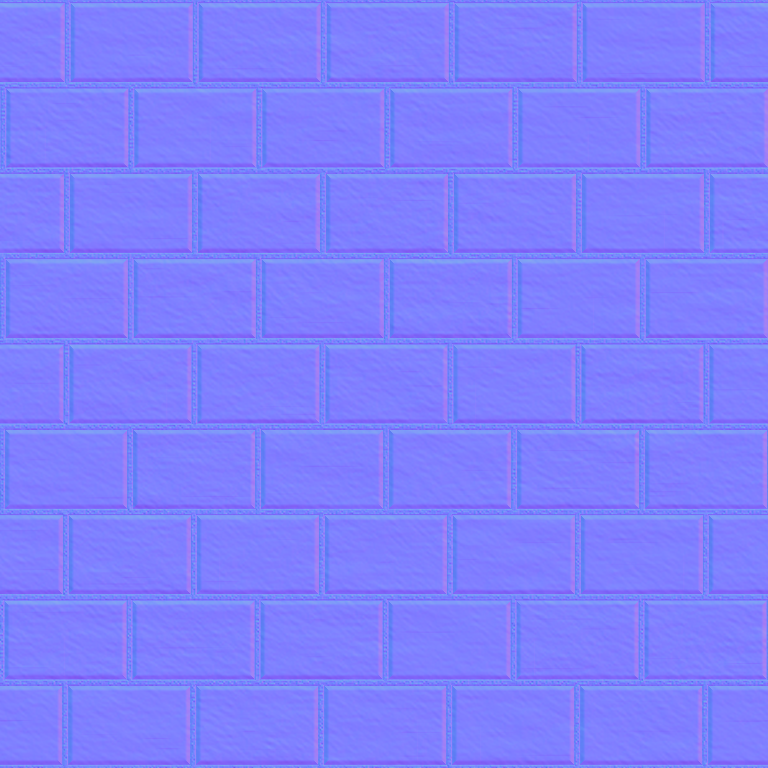
A WebGL 2 fragment shader for this texture map:

```glsl
#version 300 es
precision highp float;
// Normal map of a running-bond wall: bevelled stone blocks with rough faces and grainy mortar.

uniform vec2 u_resolution;
out vec4 fragColor;

const vec2  BLOCKS = vec2(6.0, 9.0);          // repeats across and down
const vec2  JOINT = vec2(0.0078, 0.0084);     // mortar width
const float BEVEL = 0.0075;                   // width of the sloped rim
const vec2  BEVEL_TILT = vec2(0.26, 0.22);
const float LIP = 0.0019;                     // groove line around each block
const float LIP_TILT = 0.2;
const float FIRST_JOINT = 0.0048;
const float ROW_DRIFT = 0.0004;               // sideways creep per row
const float FACE_DEPTH = 0.00055;
const float MORTAR_DEPTH = 0.0005;
const vec2  MORTAR_LEAN = vec2(-0.07, 0.04);
const float BLUE_FALLOFF = 2.3;               // how fast slopes lose blue
const int   SCRATCHES = 3;
const float SCRATCH_TILT = 0.09;
const float SCRATCH_WIDTH = 0.0009;
const float STEP = 0.001;                     // slope sampling distance

float hash(vec2 p) {
    return fract(sin(dot(p, vec2(127.1, 311.7))) * 43758.5453);
}

// Value noise that wraps after freq cells
float noise(vec2 uv, vec2 freq) {
    vec2 p = uv * freq;
    vec2 cell = floor(p);
    vec2 f = fract(p);
    f = f * f * (3.0 - 2.0 * f);
    vec2 a = mod(cell, freq);
    vec2 b = mod(cell + 1.0, freq);
    return mix(mix(hash(a), hash(vec2(b.x, a.y)), f.x),
               mix(hash(vec2(a.x, b.y)), hash(b), f.x), f.y);
}

// Stretched layers, a gentle diagonal grain and fine grit
float faceHeight(vec2 uv) {
    vec2 sheared = vec2(uv.x, uv.y + 0.5 * uv.x);
    return 1.4 * noise(uv, vec2(16.0, 48.0))
         + 0.35 * noise(uv, vec2(60.0, 200.0))
         + 0.45 * noise(sheared, vec2(100.0, 180.0))
         + 0.15 * noise(uv, vec2(300.0));
}

float mortarHeight(vec2 uv) {
    return noise(uv, vec2(384.0)) + 0.3 * noise(uv, vec2(200.0));
}

vec2 faceSlope(vec2 uv) {
    float h = faceHeight(uv);
    return vec2(h - faceHeight(uv + vec2(STEP, 0.0)),
                h - faceHeight(uv + vec2(0.0, STEP))) / STEP;
}

vec2 mortarSlope(vec2 uv) {
    float h = mortarHeight(uv);
    return vec2(h - mortarHeight(uv + vec2(STEP, 0.0)),
                h - mortarHeight(uv + vec2(0.0, STEP))) / STEP;
}

// Fine horizontal scratches and an occasional faint upright crack
vec2 scratchSlope(vec2 p, vec2 size, vec2 id) {
    vec2 slope = vec2(0.0);
    for (int i = 0; i < SCRATCHES; i++) {
        vec2 seed = id + 17.0 * float(i + 1);
        vec2 centre = (vec2(hash(seed), hash(seed + 3.7)) - 0.5) * size * 0.8;
        float halfLength = mix(0.1, 0.4, hash(seed + 8.1)) * size.x;
        vec2 offset = p - centre;
        float line = exp(-pow(abs(offset.y) / SCRATCH_WIDTH, 2.0));
        float ends = 1.0 - smoothstep(0.3 * halfLength, halfLength, abs(offset.x));
        slope.y -= line * ends * hash(seed + 5.3);
    }
    float crackX = (hash(id + 61.0) - 0.5) * size.x * 0.8;
    float crack = exp(-pow(abs(p.x - crackX) / SCRATCH_WIDTH, 2.0));
    float crackFade = 1.0 - smoothstep(-0.2, 0.2, p.y / size.y);
    slope.x += 0.5 * crack * step(0.7, hash(id + 73.0)) * crackFade;
    return slope * SCRATCH_TILT;
}

void main() {
    vec2 uv = gl_FragCoord.xy / u_resolution;
    float aa = 1.0 / min(u_resolution.x, u_resolution.y);

    // Block layout, rows counted from the top
    float row = BLOCKS.y - 1.0 - floor(uv.y * BLOCKS.y);
    float stagger = 0.5 * (1.0 - mod(row, 2.0));
    float start = FIRST_JOINT - ROW_DRIFT * row;
    vec2 grid = vec2((uv.x - start) * BLOCKS.x - stagger, uv.y * BLOCKS.y);
    vec2 id = vec2(mod(floor(grid.x), BLOCKS.x), row);
    vec2 p = (fract(grid) - 0.5) / BLOCKS;
    vec2 size = 1.0 / BLOCKS - JOINT;

    // Distance inside the block and direction of its nearest side
    vec2 q = abs(p) - 0.5 * size;
    float inside = -max(q.x, q.y);
    vec2 outward = sign(p) * (q.x > q.y ? vec2(1.0, 0.0) : vec2(0.0, 1.0));
    float block = smoothstep(-0.5 * aa, 0.5 * aa, inside);

    // Worn face with a sloped rim
    float wear = mix(0.85, 1.15, hash(id + 31.0));
    float rim = 1.0 - smoothstep(0.4 * BEVEL, BEVEL, inside);
    vec2 face = faceSlope(uv) * FACE_DEPTH * wear
              + scratchSlope(p, size, id) * (1.0 - rim)
              + outward * BEVEL_TILT * rim;

    // Grainy mortar with a clean reversed groove line
    float lip = smoothstep(-LIP - 0.5 * aa, -LIP + 0.5 * aa, inside);
    vec2 grain = mortarSlope(uv) * MORTAR_DEPTH + MORTAR_LEAN;
    vec2 mortar = grain * (1.0 - 0.5 * lip) - outward * LIP_TILT * lip;

    vec2 tilt = clamp(mix(mortar, face, block), -0.45, 0.45);
    float up = sqrt(max(1.0 - BLUE_FALLOFF * dot(tilt, tilt), 0.3));
    fragColor = vec4(0.5 + 0.5 * vec3(tilt, up), 1.0);
}
```
